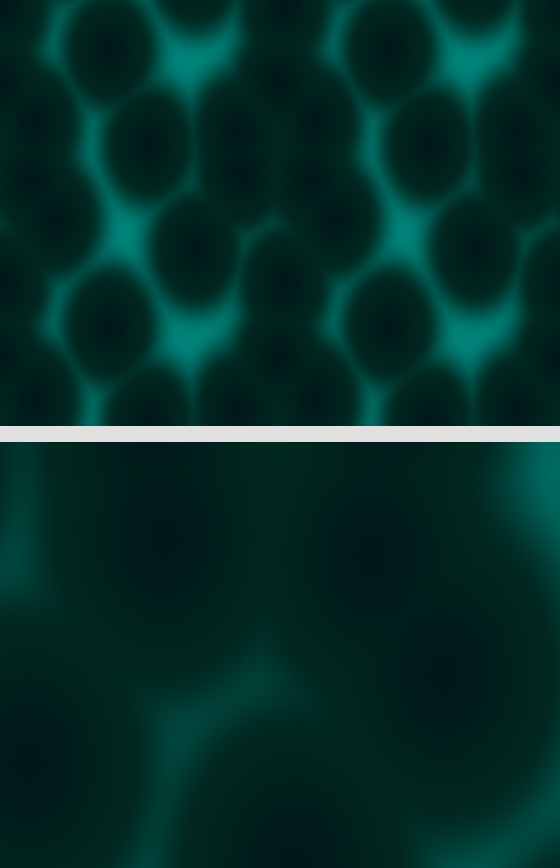
Top: the whole. Bottom: its middle third, enlarged.
Write a Shadertoy shader that draws this pattern.

```glsl
const vec2 REPEATS = vec2(2.0, 1.541);   // tiles across and down
const vec2 CELL_STRETCH = vec2(1.0, 0.76); // makes the cells taller than wide
const int SITE_COUNT = 10;

// Cell centres inside one tile, measured from its upper left corner
const vec2 SITES[SITE_COUNT] = vec2[SITE_COUNT](
    vec2(0.391, 0.182), vec2(0.534, 0.523), vec2(0.700, 0.899),
    vec2(0.862, 0.628), vec2(0.109, 0.652), vec2(0.195, 0.792),
    vec2(0.125, 0.441), vec2(0.016, 0.024), vec2(0.849, 0.478),
    vec2(0.995, 0.296)
);

// Distance between two points on a tile whose opposite edges meet
float wrappedDistance(vec2 a, vec2 b, vec2 stretch) {
    vec2 offset = a - b;
    offset -= round(offset);
    return length(offset * stretch);
}

// Cellular noise: softened distance to the nearest site
float cellDistance(vec2 p, vec2 stretch, float sharpness) {
    float sum = 0.0;
    for (int i = 0; i < SITE_COUNT; i++) {
        sum += exp(-sharpness * wrappedDistance(p, SITES[i], stretch));
    }
    return -log(sum) / sharpness;
}

// Dark cell floor rising to glowing teal ridges
vec3 ridgeColor(float d) {
    vec3 core  = vec3(0.0, 0.095, 0.095);
    vec3 rim   = vec3(0.0, 0.150, 0.122);
    vec3 ridge = vec3(0.0, 0.510, 0.470);
    vec3 cellFloor = mix(core, rim, smoothstep(0.0, 0.14, d));
    return mix(cellFloor, ridge, smoothstep(0.118, 0.24, d));
}

void mainImage(out vec4 fragColor, in vec2 fragCoord) {
    vec2 uv = fragCoord / iResolution.xy;
    vec2 tile = fract(vec2(uv.x, 1.0 - uv.y) * REPEATS);
    float d = cellDistance(tile, CELL_STRETCH, 70.0);
    fragColor = vec4(ridgeColor(d), 1.0);
}
```
